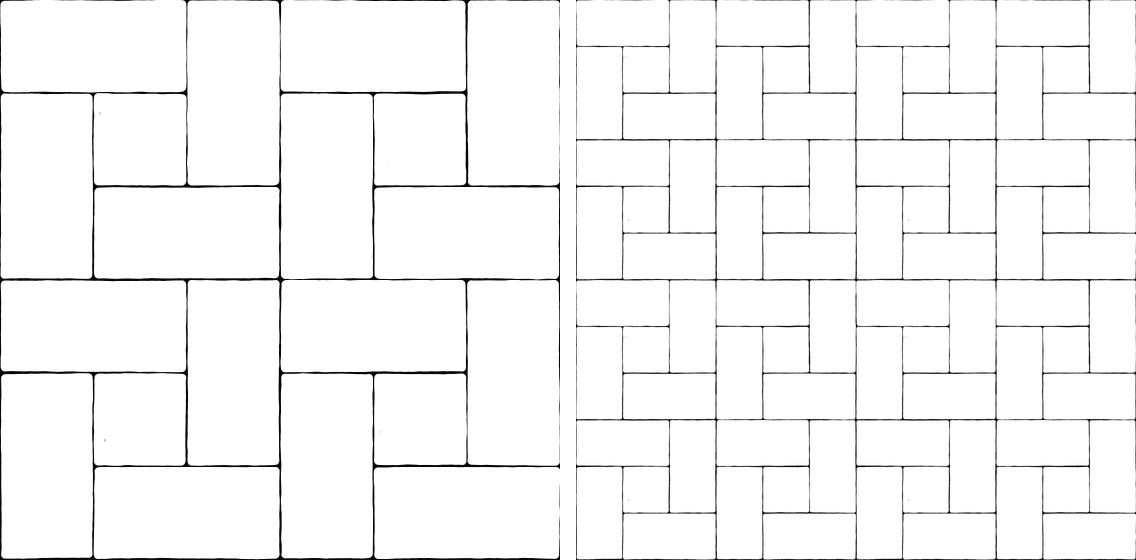
Left, the tile; right, the same tile 2 across and 2 down.
Write a Shadertoy shader that draws this pattern.

```glsl
// Pinwheel paving in ink outline: 2 x 2 repeats, each of four 2:1 slabs around a square.
// Every slab is a rounded box whose sides are inset by noise, so the black joints
// between slabs swell, thin out and break like hand-drawn lines.

float hash(vec2 p) {
    vec3 q = fract(vec3(p.xyx) * vec3(0.1031, 0.1030, 0.0973));
    q += dot(q, q.yzx + 33.33);
    return fract((q.x + q.y) * q.z);
}

// Smooth one-dimensional noise in -1..1
float wobble(float x, float seed) {
    float i = floor(x);
    float f = fract(x);
    f = f * f * (3.0 - 2.0 * f);
    return 2.0 * mix(hash(vec2(i, seed)), hash(vec2(i + 1.0, seed)), f) - 1.0;
}

// Slow drift plus fine roughness of a slab side
float roughSide(float along, float seed) {
    return 0.0055 * wobble(along * 1.7, seed)
         + 0.0035 * wobble(along * 8.0, seed + 17.0)
         + 0.0015 * wobble(along * 24.0, seed + 31.0);
}

// Origin (xy) and size (zw) of the slab covering a cell of the 3 x 3 pinwheel
vec4 slabAt(vec2 cell) {
    if (cell.y < 0.5 && cell.x < 1.5) return vec4(0, 0, 2, 1);
    if (cell.x > 1.5 && cell.y < 1.5) return vec4(2, 0, 1, 2);
    if (cell.x < 0.5) return vec4(0, 1, 1, 2);
    if (cell.y > 1.5) return vec4(1, 2, 2, 1);
    return vec4(1, 1, 1, 1);
}

float roundedBox(vec2 p, vec2 halfSize, float radius) {
    vec2 d = abs(p) - halfSize + radius;
    return length(max(d, 0.0)) + min(max(d.x, d.y), 0.0) - radius;
}

void mainImage(out vec4 fragColor, in vec2 fragCoord) {
    // Six cells across and down, counted from the top left
    vec2 uv = fragCoord / iResolution.xy;
    vec2 p = fract(vec2(uv.x, 1.0 - uv.y)) * 6.0;
    float pixel = 6.0 / min(iResolution.x, iResolution.y);

    vec2 tile = floor(p / 3.0);
    vec2 inTile = p - tile * 3.0;
    vec4 slab = slabAt(floor(inTile));
    vec2 local = inTile - slab.xy;
    vec2 fromCentre = local - 0.5 * slab.zw;
    vec2 id = tile * 3.0 + slab.xy;
    float seed = 5.0 + id.x * 7.0 + id.y * 53.0;

    // Joint: narrow at the top and right, wider at the left and bottom
    vec2 side = step(0.0, fromCentre);
    vec2 inset = mix(vec2(0.010, 0.005), vec2(0.007, 0.016), side);
    inset.x += roughSide(local.y, seed + side.x * 3.0);
    inset.y += roughSide(local.x, seed + side.y * 3.0 + 401.0);
    float d = roundedBox(fromCentre, 0.5 * slab.zw - inset, 0.045);
    float ink = clamp(0.5 + d / pixel, 0.0, 1.0);

    // Faint fleck near the left side of some square slabs
    if (slab.z == slab.w) {
        vec2 spot = vec2(0.06 + 0.1 * hash(id + 3.0), 0.15 + 0.7 * hash(id + 9.0));
        float fleck = length((local - spot) * vec2(1.6, 0.7)) - 0.012;
        ink = max(ink, 0.5 * hash(id + 21.0) * clamp(0.5 - fleck / pixel, 0.0, 1.0));
    }

    fragColor = vec4(vec3(mix(1.0, 0.03, ink)), 1.0);
}
```
